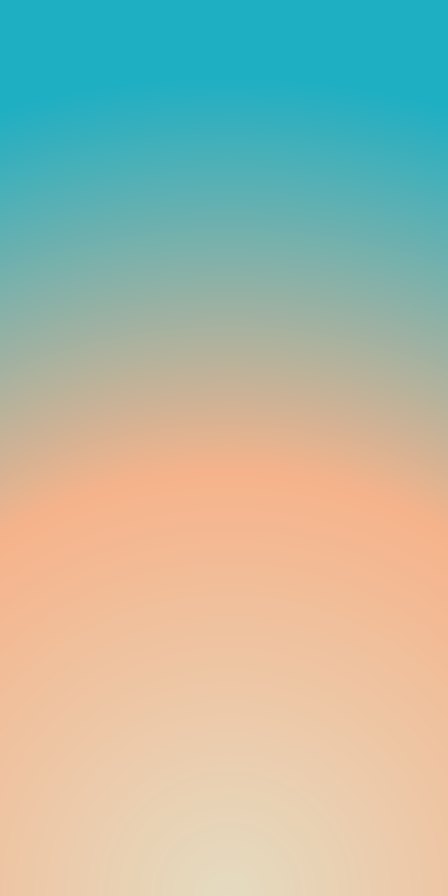
This background is drawn by a WebGL 1 fragment shader. Its source:

```glsl
precision highp float;
// Draws a sunset sky: a radial glow rising from the bottom, cream to peach to teal.

uniform vec2 u_resolution;

const vec3 CREAM = vec3(0.896, 0.858, 0.755);
const vec3 PEACH = vec3(0.963, 0.702, 0.545);
const vec3 TEAL = vec3(0.122, 0.686, 0.765);

// Radii in units of the canvas height
const float PEACH_RADIUS = 0.473;
const float TEAL_RADIUS = 0.912;

// Position of x between two limits, clamped to 0..1
float linearStep(float low, float high, float x) {
  return clamp((x - low) / (high - low), 0.0, 1.0);
}

// Three-stop gradient along the distance from the glow
vec3 skyColor(float radius) {
  vec3 inner = mix(CREAM, PEACH, linearStep(0.0, PEACH_RADIUS, radius));
  return mix(inner, TEAL, linearStep(PEACH_RADIUS, TEAL_RADIUS, radius));
}

void main() {
  // Offset from the glow centre on the lower edge, scaled by the height
  vec2 glowCenter = vec2(0.51 * u_resolution.x, 0.0);
  vec2 offset = (gl_FragCoord.xy - glowCenter) / u_resolution.y;

  gl_FragColor = vec4(skyColor(length(offset)), 1.0);
}
```
